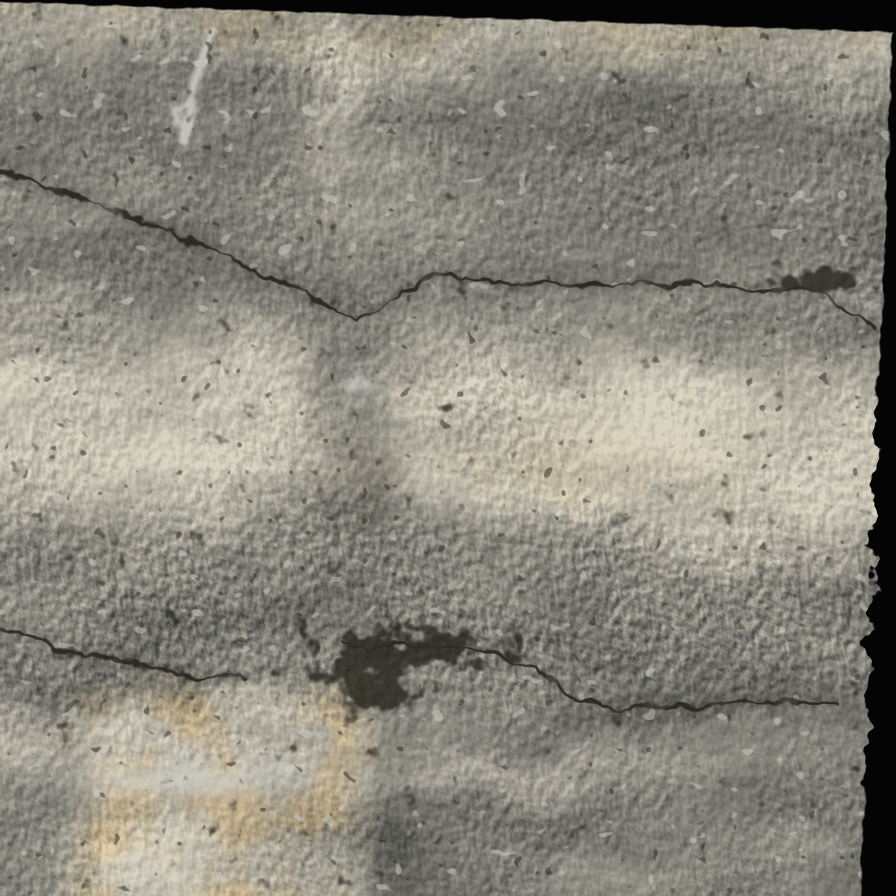
Give the GLSL for this texture, as a WebGL 2 fragment shader.

```glsl
#version 300 es
precision highp float;

uniform vec2 u_resolution;
out vec4 fragColor;

vec2 randomGradient(vec2 cell) {
  vec3 h = fract(cell.xyx * vec3(0.1031, 0.1030, 0.0973));
  h += dot(h, h.yzx + 33.33);
  float angle = 6.2832 * fract((h.x + h.y) * h.z);
  return vec2(cos(angle), sin(angle));
}

float gradientNoise(vec2 p) {
  vec2 i = floor(p), f = p - i;
  vec2 w = f * f * f * (f * (f * 6.0 - 15.0) + 10.0);
  vec2 e = vec2(1.0, 0.0);
  float a = dot(randomGradient(i), f);
  float b = dot(randomGradient(i + e.xy), f - e.xy);
  float c = dot(randomGradient(i + e.yx), f - e.yx);
  float d = dot(randomGradient(i + e.xx), f - e.xx);
  return mix(mix(a, b, w.x), mix(c, d, w.x), w.y);
}

float fbm(vec2 p, int octaves) {
  float sum = 0.0, amplitude = 1.0;
  for (int k = 0; k < octaves; k++) {
    sum += amplitude * gradientNoise(p);
    p = mat2(1.6, 1.2, -1.2, 1.6) * p + 17.3;
    amplitude *= 0.55;
  }
  return sum;
}

float band(float x, float lo, float hi, float soft) {
  return smoothstep(lo - soft, lo + soft, x) * (1.0 - smoothstep(hi - soft, hi + soft, x));
}

float segment(vec2 p, vec2 a, vec2 b) {
  vec2 ab = b - a;
  return length(p - a - ab * clamp(dot(p - a, ab) / dot(ab, ab), 0.0, 1.0));
}

float blob(vec2 p, vec2 centre, vec2 radius) {
  vec2 q = (p - centre) / radius;
  return exp(-dot(q, q));
}

float line(float dist, float width, float soft) {
  return 1.0 - smoothstep(width - soft, width + soft, dist);
}

float upperCrack(vec2 p) {
  float d = segment(p, vec2(-0.02, 0.825), vec2(0.40, 0.65));
  d = min(d, segment(p, vec2(0.40, 0.65), vec2(0.48, 0.69)));
  d = min(d, segment(p, vec2(0.48, 0.69), vec2(0.92, 0.675)));
  return min(d, segment(p, vec2(0.92, 0.675), vec2(0.97, 0.635)));
}

float lowerCrack(vec2 p) {
  float d = segment(p, vec2(-0.02, 0.295), vec2(0.27, 0.235));
  d = min(d, segment(p, vec2(0.38, 0.285), vec2(0.55, 0.27)));
  d = min(d, segment(p, vec2(0.55, 0.27), vec2(0.67, 0.212)));
  return min(d, segment(p, vec2(0.67, 0.212), vec2(0.94, 0.218)));
}

// Broad weathering: brightness of the stained bands
float stainTone(vec2 p) {
  float column = band(p.x, 0.345, 0.445, 0.045);
  float tone = 0.485 + 0.12 * smoothstep(0.90, 0.97, p.y + 0.03 * p.x);
  tone += 0.26 * band(p.y + 0.06 * p.x, 0.435, 0.645, 0.065) * (1.0 - 0.85 * column);
  tone += 0.21 * band(p.y, -0.2, 0.225, 0.025) * band(p.x, 0.10, 0.40, 0.03);
  tone += 0.17 * blob(p, vec2(0.03, 0.17), vec2(0.07, 0.06));
  tone -= 0.17 * blob(p, vec2(0.39, 0.065), vec2(0.10, 0.04));
  tone += 0.10 * band(p.y, 0.115, 0.165, 0.025) * band(p.x, 0.42, 0.80, 0.06);
  tone += 0.17 * blob(p, vec2(0.375, 0.88), vec2(0.025, 0.07));
  return tone + 0.13 * fbm(p * vec2(3.5, 11.0), 3);
}

void main() {
  vec2 p = gl_FragCoord.xy / u_resolution;
  float soft = max(0.0015, 0.8 / u_resolution.y);
  vec2 wobble = vec2(fbm(p * 9.0, 3), fbm(p * 9.0 + 41.0, 3));
  vec2 ragged = vec2(fbm(p * 34.0 + 7.0, 3), fbm(p * 34.0 + 63.0, 3));

  // Fine relief lit from the upper left
  vec2 grainPoint = p * vec2(105.0, 85.0);
  float height = fbm(grainPoint, 3);
  float relief = height - fbm(grainPoint + vec2(-0.35, 0.35), 3);
  float roughness = 0.75 + 0.45 * band(p.y, 0.22, 0.42, 0.05) + 0.5 * gradientNoise(p * 8.0);
  float tone = stainTone(p + 0.035 * wobble);
  tone += roughness * (0.08 * height + 0.12 * relief) + 0.035 * ragged.x;
  tone = min(tone, 0.83);

  // Grey cement with cream and ochre deposits
  vec3 colour = mix(vec3(0.36, 0.36, 0.34), vec3(0.78, 0.76, 0.70), (tone - 0.36) / 0.40);
  float ochre = band(p.y, -0.2, 0.23, 0.03) * band(p.x, 0.09, 0.40, 0.04);
  ochre += 0.5 * smoothstep(0.91, 0.97, p.y) + 0.35 * blob(p, vec2(0.6, 0.45), vec2(0.2, 0.08));
  ochre *= smoothstep(-0.3, 0.4, wobble.y);
  colour *= mix(vec3(1.0), vec3(1.05, 0.97, 0.84), ochre);

  // Pale lime streaks and chips
  float lime = line(segment(p + 0.012 * wobble, vec2(0.238, 0.97), vec2(0.205, 0.85)), 0.003, 0.004);
  lime += 0.8 * blob(p + 0.02 * ragged, vec2(0.205, 0.865), vec2(0.008, 0.025));
  lime += 0.7 * blob(p + 0.02 * ragged, vec2(0.40, 0.575), vec2(0.015, 0.013));
  lime += 0.8 * blob(p + 0.01 * wobble, vec2(0.21, 0.13), vec2(0.11, 0.016));
  float chips = smoothstep(0.42, 0.60, fbm(p * vec2(42.0, 52.0) + 90.0, 2));
  lime += 0.55 * chips * (1.0 - band(p.y, 0.43, 0.60, 0.05));
  colour = mix(colour, vec3(0.80, 0.80, 0.77), clamp(lime, 0.0, 0.85));

  // Pits, broken patches and cracks
  float pits = 0.5 * smoothstep(0.46, 0.66, fbm(p * 58.0 + 21.0, 2));
  float broken = blob(p, vec2(0.46, 0.275), vec2(0.12, 0.028)) + blob(p, vec2(0.41, 0.23), vec2(0.05, 0.03));
  broken += blob(p, vec2(0.91, 0.685), vec2(0.055, 0.018));
  float damage = smoothstep(0.35, 0.85, broken + 0.9 * ragged.y);
  vec2 crackPoint = p + 0.014 * wobble + 0.008 * ragged;
  float upper = upperCrack(crackPoint);
  float lower = lowerCrack(crackPoint);
  float width = 0.0022 + 0.003 * gradientNoise(p * 22.0);
  float intact = smoothstep(-0.35, 0.05, gradientNoise(p * 28.0 + 5.0));
  float crack = max(line(upper, width, soft), line(lower, width, soft)) * mix(0.55, 0.9, intact);
  float halo = exp(-min(upper, lower) * 110.0);
  colour *= 1.0 - 0.16 * halo;
  colour = mix(colour, vec3(0.15, 0.14, 0.11), clamp(max(max(pits, 0.8 * damage), crack), 0.0, 1.0));

  // Slanted slab outline against black
  float top = 0.998 - 0.034 * p.x + 0.002 * ragged.x - p.y;
  float chipped = 0.004 + 0.016 * band(p.y, 0.15, 0.55, 0.08);
  float right = 0.96 + 0.037 * p.y + chipped * ragged.y - p.x;
  float slab = smoothstep(-soft, soft, min(top, right));
  fragColor = vec4(mix(vec3(0.015), colour, slab), 1.0);
}
```
